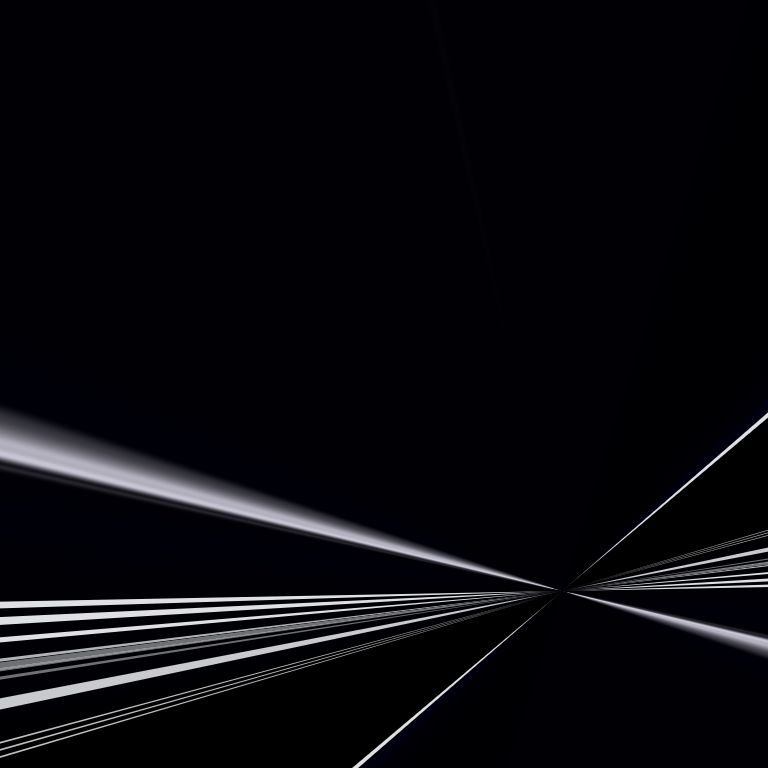
Give the GLSL for this background, as a three.js fragment shader.

```glsl
// Pale rays crossing at one focus on a near-black blue field.
// Every ray is a band of slopes through the focus, so it widens with distance
// and repeats, point-reflected, on the other side.
varying vec2 vUv;

const vec2 FOCUS = vec2(0.732, 0.2305);
const vec3 NIGHT = vec3(0.0, 0.0, 0.02);
const vec3 BLUE_HAZE = vec3(0.0, 0.0, 0.045);
const vec3 SILVER = vec3(0.87, 0.88, 0.89);
const vec3 LAVENDER = vec3(0.84, 0.83, 0.89);

// Pixel coverage of a wedge around a slope; thin parts fade smoothly.
float ray(vec2 p, float slope, float halfSpread, float pixel) {
  float scale = inversesqrt(1.0 + slope * slope);
  float d = abs(p.y - slope * p.x) * scale;
  float w = abs(p.x) * halfSpread * scale;
  return clamp((w - d) / pixel + 0.5, 0.0, 1.0)
       - clamp((-w - d) / pixel + 0.5, 0.0, 1.0);
}

float bump(float x, float center, float width) {
  float t = (x - center) / width;
  return exp(-t * t);
}

// Soft broad beam, with a bright lower rim and a faint companion below it.
float broadBeam(float fall, float soft) {
  float body = 0.25 * smoothstep(0.338 + soft, 0.308 - soft, fall)
             + 0.50 * smoothstep(0.312 + soft, 0.262 - soft, fall);
  body *= smoothstep(0.226 - soft, 0.242 + soft, fall);
  float rim = 0.18 * bump(fall, 0.245, 0.007 + soft);
  float core = 0.10 * bump(fall, 0.266, 0.010 + soft);
  float companion = 0.17 * bump(fall, 0.221, 0.005 + soft);
  return body + rim + core + companion;
}

// Dark wedges and dim blue halos behind the rays.
vec3 backdrop(vec2 p, float slope) {
  float blackWedge = smoothstep(0.20, 0.30, slope)
                   * (1.0 - smoothstep(0.845, 0.865, slope));
  float sideShade = smoothstep(0.95, 1.3, slope)
                  * (1.0 - smoothstep(2.2, 3.6, slope));
  vec3 color = NIGHT * (1.0 - blackWedge) * (1.0 - 0.5 * sideShade);
  float haze = bump(slope, 0.91, 0.04) * step(0.86, slope)
             + 0.35 * bump(slope, -0.36, 0.06)
             + 0.30 * bump(slope, -0.13, 0.05);
  color += BLUE_HAZE * haze * smoothstep(0.02, 0.2, length(p));
  float ghost = bump(p.x / max(p.y, 0.001), -0.221, 0.007);
  return color + vec3(0.010) * ghost * smoothstep(0.25, 0.55, p.y);
}

// Fan of shallow rays plus one steep ray.
float rayFan(vec2 p, float pixel) {
  float light = 0.0;
  for (int i = 0; i < 3; i++) {
    float k = float(i);
    float slope = 0.025 + 0.0258 * k + 0.0026 * k * k;
    float spread = 0.0060 + 0.0027 * k - 0.0017 * k * k;
    light = max(light, ray(p, slope, spread, pixel));
    light = max(light, 0.85 * ray(p, 0.270 + 0.0127 * k, 0.0016, pixel));
    light = max(light, (0.80 - 0.15 * k) * ray(p, 0.123 + 0.016 * k, 0.0028, pixel));
  }
  light = max(light, 0.50 * ray(p, 0.135, 0.0080, pixel));
  light = max(light, 0.90 * ray(p, 0.201, 0.0100, pixel));
  return max(light, ray(p, 0.855, 0.0125, pixel));
}

void main() {
  vec2 p = vUv - FOCUS;
  float pixel = max(fwidth(vUv.y), 0.0005);
  float run = max(abs(p.x), 0.0005);
  float slope = p.y * sign(p.x) / run;

  vec3 color = backdrop(p, slope);

  // The beam dims where it is narrower than a pixel.
  float soft = min(0.5 * pixel / run, 0.05);
  float narrowing = clamp(run * 0.09 / pixel, 0.0, 1.0);
  color = mix(color, LAVENDER, clamp(broadBeam(-slope, soft) * narrowing, 0.0, 1.0));

  // The fan fades gently into the focus.
  float focusFade = mix(0.45, 1.0, smoothstep(0.0, 0.08, length(p)));
  color = mix(color, SILVER, rayFan(p, pixel) * focusFade);

  gl_FragColor = vec4(color, 1.0);
}
```
